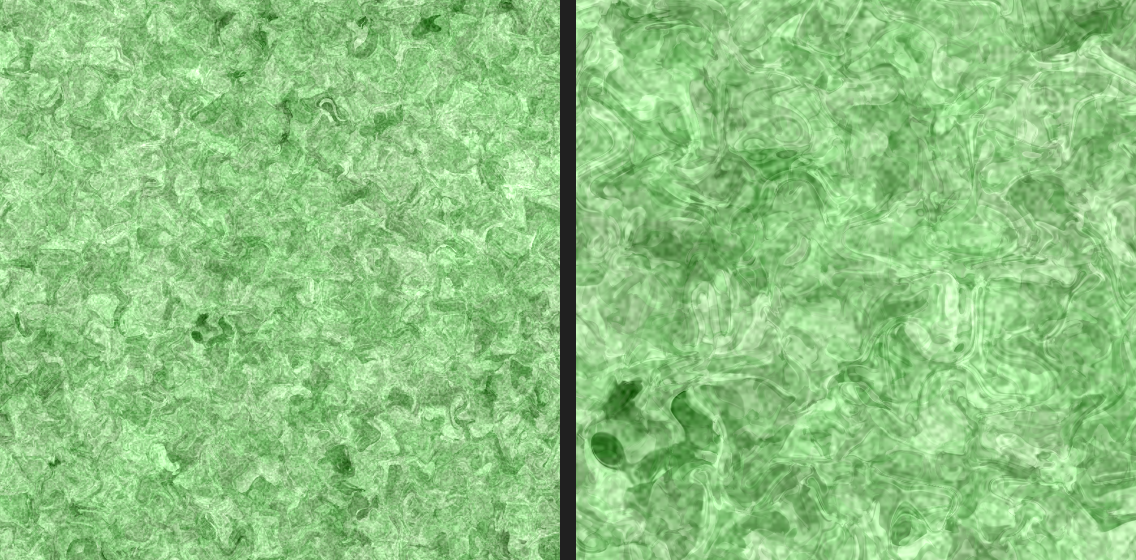
Left: the whole. Right: its middle third, enlarged.
A WebGL 2 fragment shader for this texture:

```glsl
#version 300 es
precision highp float;
// Mottled green marble: small curling flakes and thin veins over faint clouds.
// Coordinates are folded by repeated noise offsets, then filled with soft
// cellular flakes, sine veins and a fine grain; each pixel averages 4 samples.

uniform vec2 u_resolution;
out vec4 fragColor;

vec2 hash2(vec2 p) {
    vec3 h = fract(vec3(p.xyx) * vec3(0.1031, 0.1030, 0.0973));
    h += dot(h, h.yzx + 33.33);
    return fract((h.xx + h.yz) * h.zy);
}

// Two independent smooth noises in -1..1
vec2 noise2(vec2 p) {
    vec2 cell = floor(p), f = fract(p);
    f = f * f * (3.0 - 2.0 * f);
    vec2 low = mix(hash2(cell), hash2(cell + vec2(1, 0)), f.x);
    vec2 high = mix(hash2(cell + vec2(0, 1)), hash2(cell + 1.0), f.x);
    return 2.0 * mix(low, high, f.y) - 1.0;
}

// Feeds each offset into the next, so that shapes curl and fold
vec2 fold(vec2 p) {
    float reach = 1.0, frequency = 0.8;
    for (int i = 0; i < 4; i++) {
        p += reach * noise2(p * frequency + 19.7 * float(i));
        reach *= 0.58;
        frequency *= 1.9;
    }
    return p;
}

// Cellular noise with softened borders: tone and tint of the flake, -1..1
vec2 flakes(vec2 p) {
    vec2 cell = floor(p), total = vec2(0);
    float weights = 0.0;
    for (int y = -1; y <= 1; y++) {
        for (int x = -1; x <= 1; x++) {
            vec2 site = cell + vec2(x, y);
            float weight = exp(-16.0 * distance(p, site + hash2(site)));
            total += weight * hash2(site + 71.3);
            weights += weight;
        }
    }
    return 2.0 * total / weights - 1.0;
}

vec3 marble(vec2 p) {
    // Broad clouds, slightly drawn out vertically
    vec2 clouds = 0.5 * noise2(p * vec2(4.5, 3.0) + 5.0)
                + 0.5 * noise2(p * vec2(11.0, 7.0) + 40.0)
                + 0.4 * noise2(p * 23.0 + 90.0);

    // Flakes of two sizes and the veins that follow their folds
    vec2 folded = fold(p * 42.0 + 8.0);
    vec2 large = flakes(folded * 0.8);
    vec2 small = flakes(fold(p * 95.0 + 150.0) + 0.6 * folded);
    float vein = sin(7.0 * noise2(folded * 0.9 + 31.0).x + 3.0 * large.y);
    vec2 grain = noise2(p * 390.0);

    float tone = 0.575 + 0.06 * clouds.x + 0.105 * large.x + 0.09 * small.x
               + 0.075 * vein + 0.10 * grain.x;
    // Rare deep pits and pale chips
    tone -= 0.16 * smoothstep(0.5, 0.9, -large.x) * smoothstep(0.25, 0.8, -clouds.x);
    tone += 0.10 * smoothstep(0.5, 0.9, large.x) * smoothstep(0.25, 0.8, clouds.x);

    // Green ramp, drifting between vivid and greyish
    float tint = 0.4 * clouds.y + 0.5 * large.y + 0.5 * small.y + 0.3 * grain.y;
    vec3 color = vec3(tone, 0.79 + 0.95 * (tone - 0.575), tone - 0.05);
    return color + tint * vec3(0.05, -0.01, 0.045);
}

void main() {
    vec3 color = vec3(0);
    for (int i = 0; i < 4; i++) {
        vec2 offset = 0.5 * vec2(i % 2, i / 2) - 0.25;
        color += 0.25 * marble((gl_FragCoord.xy + offset) / u_resolution.y);
    }
    fragColor = vec4(clamp(color, 0.0, 1.0), 1.0);
}
```
